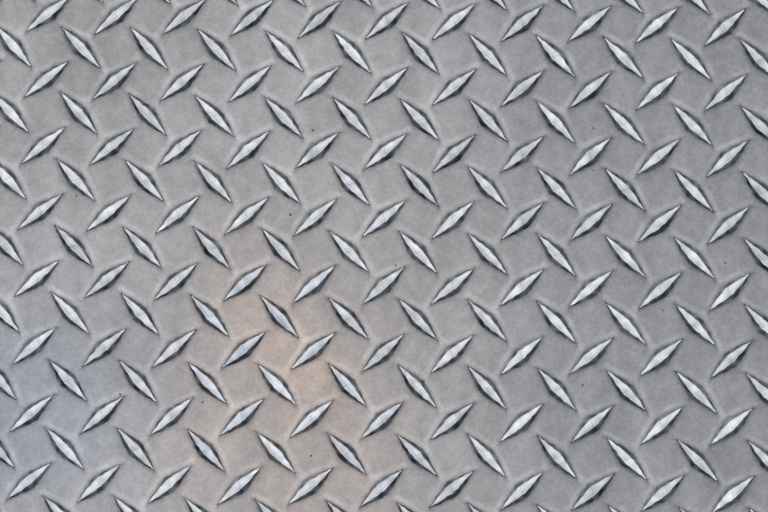
This texture is drawn by a WebGL 1 fragment shader. Its source:

```glsl
precision highp float;
uniform vec2 u_resolution;

#define PITCH vec2(0.1344, 0.1301)
#define PITCH_DRIFT vec2(0.0008, 0.0004)
#define ANCHOR vec2(1.0195, 0.5684)
#define ROW_TILT 0.019
#define HALF_LENGTH 0.056
#define HALF_WIDTH 0.0162
#define RISING_ANGLE 0.72
#define FALLING_ANGLE -0.81
#define GRAIN 0.042
#define STEEL_LIGHT vec3(0.650, 0.645, 0.657)
#define STEEL_DARK vec3(0.562, 0.570, 0.584)
#define FACE_COLOR vec3(0.82, 0.84, 0.87)

float hash(vec2 p) {
  return fract(sin(dot(p, vec2(127.1, 311.7))) * 43758.547);
}

vec2 gradient(vec2 cell) {
  float angle = 6.2832 * hash(cell);
  return vec2(cos(angle), sin(angle));
}

float noise(vec2 p) {
  vec2 i = floor(p), f = fract(p);
  vec2 s = f * f * f * (f * (f * 6.0 - 15.0) + 10.0);
  vec2 e = vec2(1.0, 0.0);
  float low = mix(dot(gradient(i), f), dot(gradient(i + e.xy), f - e.xy), s.x);
  float high = mix(dot(gradient(i + e.yx), f - e.yx), dot(gradient(i + e.xx), f - e.xx), s.x);
  return mix(low, high, s.y);
}

float fbm(vec2 p) {
  float sum = 0.0, amplitude = 0.5;
  for (int octave = 0; octave < 4; octave++) {
    sum += amplitude * noise(p);
    p = mat2(0.8, 0.6, -0.6, 0.8) * p * 2.03 + 17.3;
    amplitude *= 0.5;
  }
  return sum;
}

float blob(vec2 p, vec2 center, vec2 size) {
  vec2 q = (p - center) / size;
  return exp(-dot(q, q));
}

// Worn sheet: broad tints, vertical streaks, grain and pits
vec3 steelSheet(vec2 p, float pixel) {
  float mottle = fbm(p * 5.0);
  vec3 color = mix(STEEL_LIGHT, STEEL_DARK, smoothstep(0.5, 1.45, p.x + 0.3 * mottle));
  color -= 0.035 * blob(p, vec2(0.0, 1.0), vec2(0.5, 0.4));
  color += vec3(0.040, 0.008, -0.020) * blob(p, vec2(0.56, 0.24), vec2(0.23, 0.30)) * (1.0 + 2.0 * mottle);
  color += vec3(-0.050, -0.025, 0.005) * blob(p, vec2(0.05, 0.2), vec2(0.22, 0.2));
  color += 0.08 * mottle + 0.04 * noise(vec2(p.x * 24.0, p.y * 3.0));
  vec2 turned = mat2(0.8, 0.6, -0.6, 0.8) * p;
  color += GRAIN * (noise(turned * 48.0) + noise(turned * 135.0));

  vec2 pitGrid = p * 11.0, cell = floor(pitGrid);
  vec2 center = 0.2 + 0.6 * vec2(hash(cell + 3.1), hash(cell + 8.7));
  float pit = length(fract(pitGrid) - center) / 11.0 - 0.0025 * hash(cell + 5.0);
  float present = step(0.9, hash(cell));
  return mix(color, vec3(0.25), 0.75 * present * (1.0 - smoothstep(-pixel, pixel, pit)));
}

// Raised lozenge: q.x runs along it, q.y points to the shaded side
vec3 addTread(vec3 color, vec2 q, float kind, float seed, vec2 p, float pixel) {
  float along = abs(q.x) / HALF_LENGTH;
  float taper = max(1.0 - along, 0.0) * (1.0 + 0.4 * along);
  float rough = 0.0016 * noise(p * 90.0);
  float pastTip = (along - 1.0) * HALF_LENGTH;
  float edge = max((abs(q.y) - HALF_WIDTH * taper) * 0.92, pastTip) + rough;
  float soft = max(pixel, 0.0015);

  // Uneven polish on the lit side, soft shadow on the other
  float side = smoothstep(-0.003, 0.003, q.y);
  float outside = max(edge, 0.0);
  float polish = 0.06 * (1.0 + 1.6 * noise(p * 22.0));
  color += polish * (1.0 - 0.7 * side) * exp(-pow((outside - 0.007) / 0.005, 2.0));
  color -= mix(0.09, 0.18, side) * exp(-outside / mix(0.003, 0.005, side));

  // Flanks
  vec3 litFlank = mix(vec3(0.41, 0.42, 0.43), vec3(0.34, 0.35, 0.36), kind);
  vec3 flank = mix(litFlank, vec3(0.26, 0.27, 0.29), side);
  flank += 0.22 * noise(p * 60.0) + 0.06 * (seed - 0.5);
  color = mix(color, flank, 1.0 - smoothstep(-soft, soft, edge));

  // Flat top with a faint ridge and a central seam
  float faceWidth = HALF_WIDTH * 0.55 * taper;
  float face = abs(q.y + 0.0014 * taper * (1.0 - kind)) - faceWidth + 0.0003 + rough;
  face = max(face, pastTip + 0.004);
  vec3 top = FACE_COLOR + 0.08 * (seed - 0.5) + 0.16 * noise(p * 55.0);
  top -= 0.06 * smoothstep(-0.001, 0.002, q.y);
  top -= 0.05 * (1.0 - smoothstep(0.0, 0.003, abs(q.x + 0.4 * q.y)));
  return mix(color, top, 1.0 - smoothstep(-soft, soft, face));
}

void main() {
  float pixel = 1.0 / u_resolution.y;
  vec2 p = gl_FragCoord.xy * pixel;

  // Lattice coordinates with slight perspective
  vec2 offset = p - ANCHOR;
  offset.y += ROW_TILT * offset.x;
  float row = offset.y / PITCH.y;
  vec2 pitch = PITCH - PITCH_DRIFT * row;
  vec2 lattice = offset / pitch;

  vec3 color = steelSheet(p, pixel);

  // Rising and falling lozenges alternate by half a cell
  for (int k = 0; k < 2; k++) {
    float kind = float(k);
    vec2 shifted = lattice + 0.5 + 0.5 * kind;
    vec2 cell = floor(shifted);
    float seed = hash(cell + 31.0 * kind);
    vec2 jitter = vec2(seed, hash(cell + 57.0 + kind)) - 0.5;
    vec2 local = (fract(shifted) - 0.5) * pitch + 0.002 * jitter;
    float angle = mix(RISING_ANGLE, FALLING_ANGLE, kind) + 0.05 * jitter.y;
    vec2 axis = vec2(cos(angle), sin(angle));
    vec2 q = vec2(dot(local, axis), dot(local, vec2(axis.y, -axis.x)));
    color = addTread(color, q, kind, seed, p, pixel);
  }
  gl_FragColor = vec4(clamp(color, 0.0, 1.0), 1.0);
}
```
